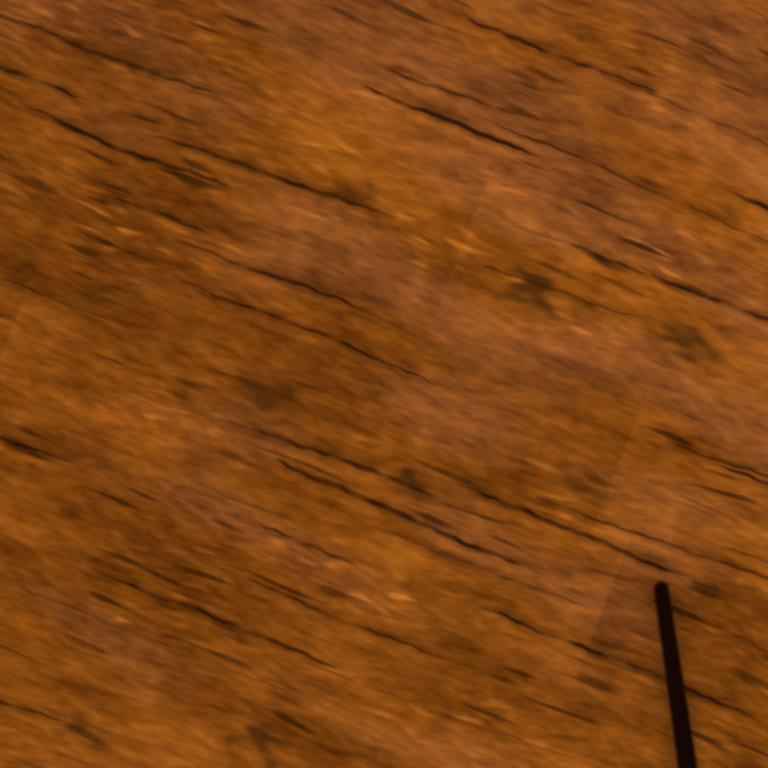
This texture is drawn by a WebGL 2 fragment shader. Its source:

```glsl
#version 300 es
precision highp float;
// Weathered brown planks with slanting grain, cracks, knots and one dark rod.

uniform vec2 u_resolution;
out vec4 fragColor;

vec2 hash2(vec2 p) {
    vec3 q = fract(p.xyx * vec3(0.1031, 0.1030, 0.0973));
    q += dot(q, q.yzx + 33.33);
    return fract((q.xx + q.yz) * q.zy);
}

float cornerSlope(vec2 cell, vec2 offset) {
    return dot(hash2(cell) * 2.0 - 1.0, offset);
}

float gradientNoise(vec2 p) {
    vec2 i = floor(p), f = p - i;
    vec2 u = f * f * f * (f * (f * 6.0 - 15.0) + 10.0);
    vec2 e = vec2(1.0, 0.0);
    return mix(mix(cornerSlope(i, f), cornerSlope(i + e.xy, f - e.xy), u.x),
               mix(cornerSlope(i + e.yx, f - e.yx), cornerSlope(i + e.xx, f - e.xx), u.x), u.y);
}

// Tone of the boards in one row, stepping softly at each board end
float boardTone(float row, float along) {
    float x = along / 0.85 + hash2(vec2(row, 7.0)).x;
    float board = floor(x);
    float before = hash2(vec2(board - 1.0, row + 50.0)).x;
    float here = hash2(vec2(board, row + 50.0)).x;
    return mix(before, here, smoothstep(0.0, 0.008, x - board)) - 0.5;
}

float plankTone(vec2 g) {
    float y = g.y / 0.19;
    float row = floor(y);
    return mix(boardTone(row - 1.0, g.x), boardTone(row, g.x), smoothstep(0.0, 0.06, y - row));
}

// x: dark crack core, y: soft shade around it, z: lit lower lip
vec3 cracks(vec2 g) {
    vec2 size = vec2(0.4, 0.064);
    vec2 home = floor(g / size);
    vec3 result = vec3(0.0);
    for (int j = -1; j <= 1; j++)
    for (int i = -1; i <= 1; i++) {
        vec2 id = home + vec2(i, j);
        vec2 place = hash2(id + 11.0), form = hash2(id + 83.0);
        vec2 q = g - (id + 0.5 + (place - 0.5) * 0.8) * size;
        float reach = mix(0.07, 0.23, form.x);
        float taper = max(0.0, 1.0 - pow(q.x / reach, 2.0));
        float bend = (place.y - 0.5) * 0.08 * q.x + 0.006 * gradientNoise(vec2(q.x * 13.0, id.y * 5.3 + id.x));
        float y = q.y + bend + 0.004 * gradientNoise(g * vec2(42.0, 9.0));
        float wear = gradientNoise(vec2(g.x * 19.0, id.y * 3.7)) + 0.6 * gradientNoise(vec2(g.x * 47.0, id.y * 2.3));
        float strength = smoothstep(0.0, 0.9, form.y) * smoothstep(0.0, 0.6, taper);
        strength *= clamp(0.72 + 1.3 * wear, 0.0, 1.0);
        float width = 0.0026 + 0.0032 * taper * form.y;
        float core = strength * (1.0 - smoothstep(0.0, width, abs(y)));
        float shade = strength * exp(-pow(y / 0.008, 2.0));
        float lip = strength * exp(-pow((y + 0.012) / 0.006, 2.0));
        result = max(result, vec3(core, shade, lip));
    }
    return result;
}

float knots(vec2 g) {
    float result = 0.0;
    vec2 home = floor(g / 0.24);
    for (int j = -1; j <= 1; j++)
    for (int i = -1; i <= 1; i++) {
        vec2 id = home + vec2(i, j);
        vec2 place = hash2(id + 29.0), form = hash2(id + 57.0);
        vec2 q = (g - (id + 0.2 + 0.6 * place) * 0.24) * vec2(0.7, 1.2);
        float d = length(q) + 0.045 * gradientNoise(g * vec2(32.0, 75.0));
        float radius = mix(0.013, 0.026, form.x);
        result = max(result, step(0.4, form.y) * form.y * exp(-pow(max(d, 0.0) / radius, 2.0)));
    }
    return result;
}

float rodDistance(vec2 p) {
    vec2 top = vec2(0.861, 0.233), axis = vec2(0.042, -0.283);
    vec2 q = p - top;
    float h = clamp(dot(q, axis) / dot(axis, axis), 0.0, 1.0);
    return length(q - axis * h) - mix(0.0095, 0.013, h);
}

void main() {
    vec2 p = gl_FragCoord.xy / u_resolution.y;

    // Grain coordinates: x runs down to the right, y runs across the fibres
    float angle = 0.375;
    vec2 g = vec2(cos(angle) * p.x - sin(angle) * p.y, sin(angle) * p.x + cos(angle) * p.y);
    float tone = 0.5 + 0.26 * plankTone(g);
    g.y += 0.014 * gradientNoise(g * vec2(3.5, 4.0));

    // Broad stains, streaks and fine fibres
    float upperRight = smoothstep(0.5, 1.6, p.x + p.y);
    float stain = gradientNoise(g * vec2(3.5, 7.0) + 3.0);
    tone += 0.46 * stain + 0.15 * (upperRight - 0.35);
    tone += 0.50 * gradientNoise(g * vec2(7.0, 24.0) + 17.0);
    tone += 0.46 * gradientNoise(g * vec2(17.0, 56.0) + 41.0);
    tone += 0.40 * gradientNoise(g * vec2(38.0, 125.0) + 73.0);
    tone += 0.18 * gradientNoise(g * vec2(80.0, 210.0) + 19.0);
    vec3 color = mix(vec3(0.365, 0.18, 0.025), vec3(0.645, 0.355, 0.095), clamp(tone, -0.15, 1.25));

    // Greyer bloom in patches
    float bloom = smoothstep(-0.1, 0.4, gradientNoise(g * vec2(4.0, 11.0) + 61.0) + 0.35 * upperRight - 0.12);
    color += vec3(0.01, 0.015, 0.055) * bloom;

    // Pale worn flecks and thin dark dashes
    float worn = smoothstep(-0.1, 0.4, gradientNoise(g * vec2(5.0, 9.0) + 91.0));
    float fleck = smoothstep(0.05, 0.55, gradientNoise(g * vec2(24.0, 90.0) + 29.0));
    color += vec3(0.20, 0.13, 0.06) * worn * fleck;
    float dash = smoothstep(0.16, 0.5, gradientNoise(g * vec2(11.0, 85.0) + 37.0));
    color *= 1.0 - 0.42 * dash * smoothstep(0.25, -0.25, stain);

    // Knots and cracks
    color = mix(color, vec3(0.24, 0.13, 0.04), 0.75 * knots(g));
    vec3 crack = cracks(g);
    color += vec3(0.07, 0.04, 0.015) * crack.z;
    color *= 1.0 - 0.22 * crack.y;
    color = mix(color, vec3(0.15, 0.065, 0.015), 0.85 * crack.x);

    // Dark rod with a faint shadow
    float rod = rodDistance(p);
    color *= 1.0 - 0.25 * exp(-max(rod, 0.0) / 0.012);
    color = mix(vec3(0.075, 0.025, 0.01), color, smoothstep(-0.004, 0.003, rod));
    fragColor = vec4(color, 1.0);
}
```
